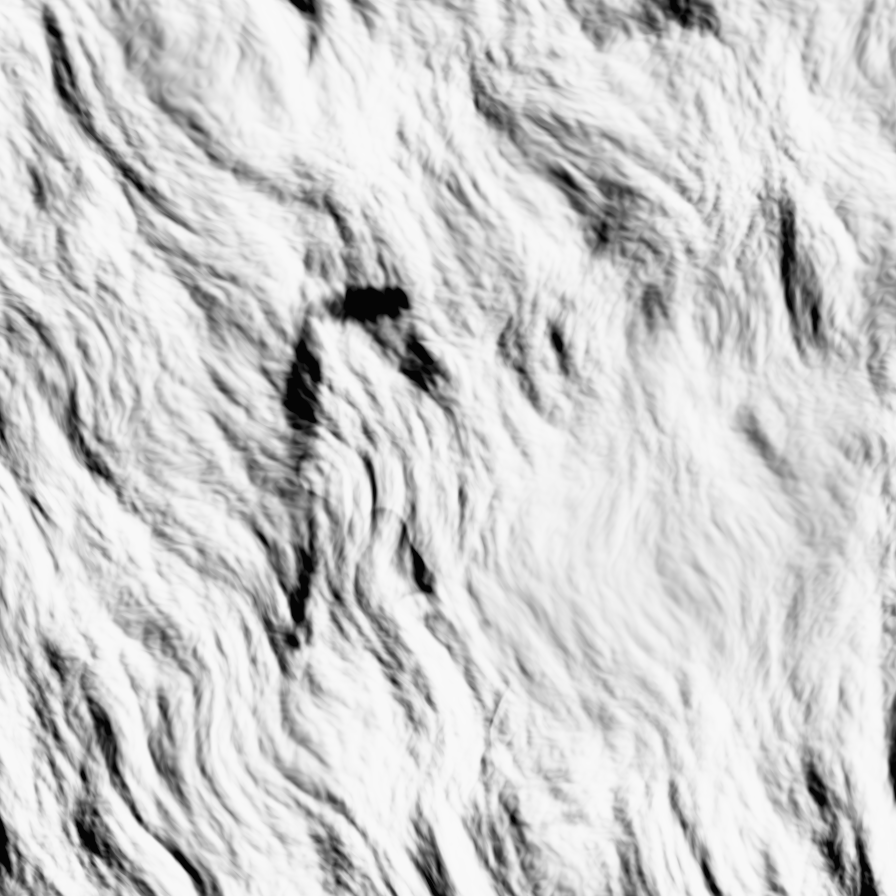
Write a three.js fragment shader that draws this texture map.

```glsl
// Grey shaded relief of steep, streaked rock with dark clefts and a calm bright slope.
#define STREAK_FREQ vec2(7.0, 2.7)   // coarse ridges across and along
#define WARP 0.055                   // bending of the ridges
#define RELIEF_GAIN 0.125            // slope to darkness
#define PATCH_GAIN 2.0               // broad grey patches
#define SLOT_GAIN 1.7                // narrow dark slots
#define BLUR 0.0032                  // softness of the slopes
#define LIGHT_DIR vec2(0.87, 0.49)
#define PAPER 0.975
#define INK 0.185

varying vec2 vUv;

vec2 gradientAt(vec2 cell) {
  float angle = 6.28318 * fract(sin(dot(cell, vec2(127.1, 311.7))) * 43758.55);
  return vec2(cos(angle), sin(angle));
}

float noise(vec2 p) {
  vec2 i = floor(p), f = fract(p);
  vec2 u = f * f * f * (f * (f * 6.0 - 15.0) + 10.0);
  vec2 e = vec2(1.0, 0.0);
  float low = mix(dot(gradientAt(i), f), dot(gradientAt(i + e), f - e), u.x);
  float high = mix(dot(gradientAt(i + e.yx), f - e.yx),
                   dot(gradientAt(i + 1.0), f - 1.0), u.x);
  return mix(low, high, u.y);
}

// Leaning, wavy coordinates: slanted on the left, upright on the right
vec2 rockSpace(vec2 p) {
  p += WARP * vec2(noise(p * 5.0 + 3.7), noise(p * 5.0 + 19.2));
  p.x += (0.55 - 0.45 * p.x) * (p.y - 0.5);
  return p;
}

// Creased height field, stretched along the ridges
float height(vec2 p) {
  vec2 q = rockSpace(p);
  vec2 freq = STREAK_FREQ;
  float sum = 0.0, amp = 1.0;
  for (int i = 0; i < 5; i++) {
    float n = noise(q * freq + 11.3 * float(i));
    sum += amp * sqrt(n * n + 0.0015);
    amp *= 0.47;
    freq *= vec2(1.9, 2.25);
  }
  return sum;
}

float segmentDistance(vec2 p, vec2 a, vec2 b) {
  vec2 d = b - a;
  return length(p - a - d * clamp(dot(p - a, d) / dot(d, d), 0.0, 1.0));
}

// Upright main cleft with a short foot to the right
float cleft(vec2 p) {
  vec2 w = p + 0.012 * vec2(noise(p * 14.0), noise(p * 14.0 + 7.1));
  float width = 0.011 + 0.016 * noise(vec2(2.3, p.y * 9.0));
  float stem = segmentDistance(w, vec2(0.338, 0.29), vec2(0.345, 0.96));
  float foot = segmentDistance(w, vec2(0.345, 0.655), vec2(0.44, 0.66));
  float broken = smoothstep(-0.3, 0.15, noise(vec2(8.6, p.y * 7.0)));
  return max(broken * smoothstep(width + 0.009, width - 0.009, stem),
             smoothstep(0.024, 0.004, foot));
}

// Winding scarp: sharp on its upper right, fading to the lower left
float scarp(vec2 p) {
  float bend = 0.16 * noise(p * 6.0 + 4.4) + 0.05 * noise(p * 19.0);
  float d = p.x - 0.38 - 0.53 * (0.52 - p.y) - bend;
  float fade = 0.75 * exp(min(d, 0.0) / 0.014) + 0.25 * exp(min(d, 0.0) / 0.07);
  float strength = 0.75 + 1.2 * noise(p * 9.0 + 31.0);
  return strength * fade * smoothstep(0.006, -0.006, d) * smoothstep(0.6, 0.54, p.y);
}

void main() {
  vec2 p = vUv;
  vec2 q = rockSpace(p);

  // Slope facing away from the light
  vec2 stepAlong = LIGHT_DIR * BLUR;
  float slope = (height(p + stepAlong) - height(p - stepAlong)) / (2.0 * BLUR);
  float shade = RELIEF_GAIN * slope;

  // Broad patches and narrow slots
  shade += PATCH_GAIN * noise(q * vec2(6.0, 4.0) + 41.0) - 0.2;
  float slot = noise(q * vec2(19.0, 6.5) + 23.0);
  shade += SLOT_GAIN * smoothstep(0.26, 0.5, slot);

  // Calm, bright slope at the lower right
  float rim = length((p - vec2(0.76, 0.36)) * vec2(1.0, 0.85)) + 0.14 * noise(p * 6.0 + 9.0);
  float calm = smoothstep(0.27, 0.16, rim);
  shade = mix(shade, 0.5 * shade - 0.3, calm);

  // Deep shadows
  shade += 2.6 * cleft(p) + 1.9 * scarp(p);

  // Soft shoulder: many light tones, few dark ones
  float tone = PAPER - INK * log(1.0 + exp(2.0 * shade));
  gl_FragColor = vec4(vec3(clamp(tone, 0.02, 1.0)), 1.0);
}
```
